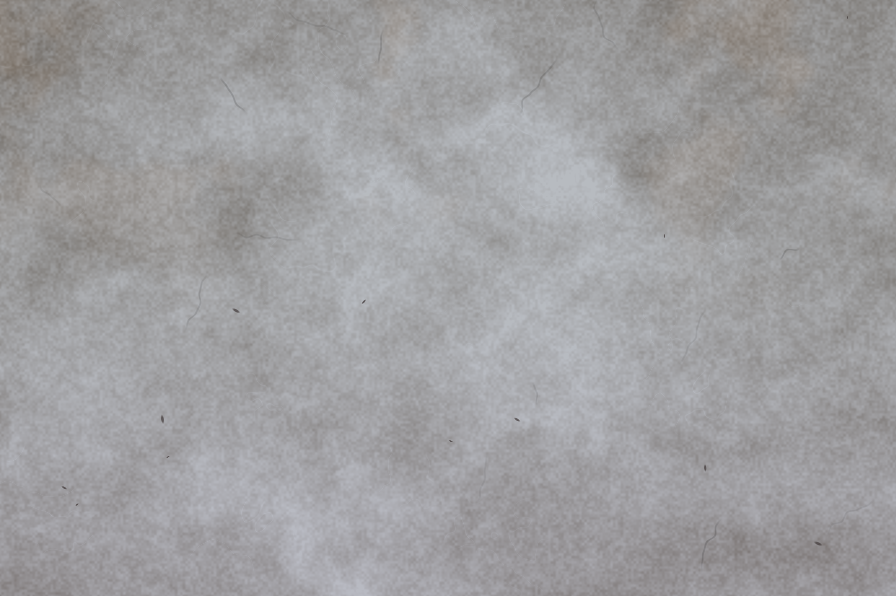
Reproduce this texture procedurally as a WebGL 1 fragment shader.

```glsl
precision highp float;
// Weathered concrete wall: cloudy warm and cool grey patches under fine grain,
// with a darker stained band along the top, hairline cracks and a few flecks.
// Layered value noise sets the tone; looped distance shapes add the marks.

uniform vec2 u_resolution;

float hash(vec2 p) {
  vec3 q = fract(vec3(p.xyx) * 0.1031);
  q += dot(q, q.yzx + 33.33);
  return fract((q.x + q.y) * q.z);
}

float noise(vec2 p) {
  vec2 i = floor(p), f = fract(p);
  f = f * f * (3.0 - 2.0 * f);
  return mix(mix(hash(i), hash(i + vec2(1.0, 0.0)), f.x),
             mix(hash(i + vec2(0.0, 1.0)), hash(i + vec2(1.0, 1.0)), f.x), f.y);
}

// Fractal noise, each octave turned to hide the lattice.
float fbm(vec2 p) {
  float sum = 0.0, weight = 0.5;
  for (int i = 0; i < 5; i++) {
    sum += weight * noise(p);
    p = mat2(1.62, 1.18, -1.18, 1.62) * p + 17.3;
    weight *= 0.5;
  }
  return sum / 0.97;
}

vec2 rotate(vec2 p, float angle) {
  float c = cos(angle), s = sin(angle);
  return vec2(c * p.x + s * p.y, c * p.y - s * p.x);
}

// Thin bent cracks that fade toward their ends.
float cracks(vec2 p, float aspect) {
  float mask = 0.0;
  for (int i = 0; i < 14; i++) {
    float id = float(i) + 1.0;
    vec2 center = vec2(hash(vec2(id, 3.0)) * aspect, hash(vec2(id, 8.0)));
    vec2 q = rotate(p - center, 6.28 * hash(vec2(id, 14.0)));
    float halfLength = mix(0.02, 0.07, hash(vec2(id, 21.0)));
    q.y += 7.0 * (hash(vec2(id, 27.0)) - 0.5) * q.x * q.x;
    q.y += 0.012 * (noise(vec2(q.x * 60.0, id * 5.0)) - 0.5);
    float line = 1.0 - smoothstep(0.0004, 0.0026, abs(q.y));
    float fade = 1.0 - smoothstep(0.5, 1.0, abs(q.x) / halfLength);
    mask = max(mask, line * fade * mix(0.3, 1.0, hash(vec2(id, 33.0))));
  }
  return mask;
}

// Small elongated dark flecks.
float flecks(vec2 p, float aspect) {
  float mask = 0.0;
  for (int i = 0; i < 12; i++) {
    float id = float(i) + 51.0;
    vec2 center = vec2(hash(vec2(id, 2.0)) * aspect, hash(vec2(id, 9.0)));
    vec2 q = rotate(p - center, 3.14 * hash(vec2(id, 15.0)));
    float size = mix(0.0015, 0.0045, hash(vec2(id, 22.0)));
    float d = length(q * vec2(0.6, 1.6));
    mask = max(mask, 1.0 - smoothstep(size * 0.4, size * 1.2, d));
  }
  return mask;
}

void main() {
  vec2 uv = gl_FragCoord.xy / u_resolution;
  float aspect = u_resolution.x / u_resolution.y;
  vec2 p = gl_FragCoord.xy / u_resolution.y;
  vec2 warp = vec2(fbm(p * 4.0 + 5.0), fbm(p * 4.0 + 41.0)) - 0.5;

  // Broad clouds and smaller blotches
  float clouds = fbm(p * 3.2 + warp * 0.9 + 9.0) - 0.5;
  float blotches = fbm(p * vec2(8.0, 11.0) + warp * 2.0 + 70.0) - 0.5;
  float mottle = fbm(p * 34.0 + 120.0) - 0.5;
  float tone = 0.67 + 1.35 * clouds + 0.75 * blotches + 0.45 * mottle;

  // Dark upper band, paler middle and right, dim corners
  float band = smoothstep(0.72, 0.98, uv.y + 0.35 * warp.x + 0.05 * uv.x);
  tone -= 0.42 * band;
  tone += 0.15 * exp(-5.0 * dot(uv - vec2(0.68, 0.5), uv - vec2(0.68, 0.5)));
  tone -= 0.35 * dot(uv - 0.5, uv - 0.5);

  // Sandy grain, rougher where the wall is dark
  float grain = noise(p * 230.0) + 0.7 * noise(rotate(p, 0.6) * 125.0 + 300.0) - 0.85;
  tone += grain * mix(0.46, 0.32, clamp(tone, 0.0, 1.0));

  // Faint trowel traces along broken noise contours
  float contour = abs(noise(p * 13.0 + warp * 9.0 + 200.0) - 0.5);
  float broken = smoothstep(0.55, 0.75, noise(p * 9.0 + 260.0));
  tone += 0.14 * broken * (1.0 - smoothstep(0.0, 0.025, contour));

  vec3 warmGrey = vec3(0.53, 0.52, 0.51);
  vec3 coolGrey = vec3(0.68, 0.69, 0.705);
  vec3 color = mix(warmGrey, coolGrey, clamp(tone, -0.6, 1.25));

  // Violet cast low down, rusty stains up high
  color += vec3(0.004, -0.004, 0.008) * (1.0 - smoothstep(0.0, 0.6, uv.y));
  float rust = smoothstep(0.55, 0.72, fbm(p * 6.0 + 400.0)) * smoothstep(0.4, 0.9, uv.y);
  color += vec3(0.015, -0.004, -0.022) * rust;

  color *= 1.0 - 0.17 * cracks(p, aspect);
  color = mix(color, vec3(0.27, 0.24, 0.24), 0.75 * flecks(p, aspect));
  gl_FragColor = vec4(color, 1.0);
}
```
